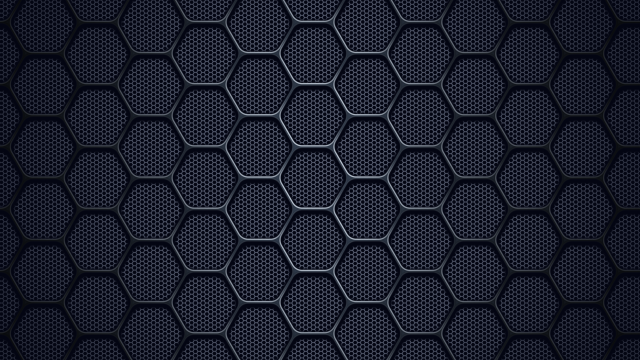
Reproduce this pattern procedurally as a WebGL 1 fragment shader.

```glsl
precision highp float;

uniform vec2 u_resolution;

// Lengths are fractions of the canvas height
#define CELL_PITCH 0.173
#define GRID_CENTER vec2(-0.0185, 0.006)
#define CORNER_RADIUS 0.030
#define FRAME_HALF 0.0028
#define MESH_PITCH 0.0122
#define MESH_LINE 0.0011
#define LIGHT_CENTER vec2(-0.02, 0.03)
#define SHADOW_COLOR vec3(0.012, 0.020, 0.070)
#define FRAME_COLOR vec3(0.17, 0.21, 0.27)
#define MESH_COLOR vec3(0.43, 0.46, 0.54)
#define RIM_COLOR vec3(0.74, 0.78, 0.83)

// Offset from the nearest centre of a flat-topped honeycomb
vec2 hexOffset(vec2 p, float pitch) {
  vec2 s = pitch * vec2(1.7320508, 1.0);
  vec2 a = mod(p + 0.5 * s, s) - 0.5 * s;
  vec2 b = mod(p, s) - 0.5 * s;
  return dot(a, a) < dot(b, b) ? a : b;
}

// Signed distance to a flat-topped hexagon with rounded corners
float roundedHex(vec2 p, float apothem, float radius) {
  vec2 k = vec2(-0.8660254, 0.5);
  float r = apothem - radius;
  p = abs(p);
  p -= 2.0 * min(dot(k, p), 0.0) * k;
  p -= vec2(clamp(p.x, -0.57735 * r, 0.57735 * r), r);
  return length(p) * sign(p.y) - radius;
}

// Fine wire honeycomb, 1 on the wires
float wireMesh(vec2 p, float px) {
  vec2 q = abs(hexOffset(p, MESH_PITCH));
  float gap = 0.5 * MESH_PITCH - max(q.y, dot(q, vec2(0.8660254, 0.5)));
  return 1.0 - smoothstep(MESH_LINE - px, MESH_LINE + px, gap);
}

vec3 shade(vec2 p, float px) {
  vec2 cell = hexOffset(p - GRID_CENTER, CELL_PITCH);
  float apothem = 0.5 * CELL_PITCH - FRAME_HALF;
  float d = roundedHex(cell, apothem, CORNER_RADIUS);

  vec2 fromLight = p - LIGHT_CENTER;
  float glow = exp(-6.0 * fromLight.x * fromLight.x - 2.0 * fromLight.y * fromLight.y);
  float vignette = 1.0 - 0.5 * smoothstep(0.45, 1.05, length(p * vec2(1.0, 1.1)));

  // Recessed mesh, shaded by the frame above it
  float floorDist = roundedHex(cell + vec2(0.0, 0.005), apothem - 0.007, CORNER_RADIUS);
  float open = 1.0 - smoothstep(-0.007, 0.003, floorDist);
  float wire = wireMesh(p - GRID_CENTER, px) * open * vignette;
  vec3 color = mix(SHADOW_COLOR, MESH_COLOR, wire * (0.8 + 0.2 * glow));

  // Raised frame, brighter where three bars join
  float joint = smoothstep(0.0, 0.014, d);
  vec3 frame = FRAME_COLOR * (0.3 + 0.65 * glow + 0.4 * joint) * vignette;
  color = mix(color, frame, smoothstep(-px, px, d));

  // Thin bevel highlight, strongest on the lower left
  vec2 normal = cell / max(length(cell), 0.001);
  float facing = 0.12 + 0.88 * smoothstep(-0.2, 0.8, dot(normal, vec2(-0.5, -0.866)));
  float rim = 1.0 - smoothstep(0.0006, 0.0016 + px, abs(d - 0.0005));
  return mix(color, RIM_COLOR, rim * facing * (0.27 + 0.73 * glow) * vignette);
}

void main() {
  float px = 0.5 / u_resolution.y;
  vec3 color = vec3(0.0);
  // Four samples per pixel keep the fine wires smooth
  for (int j = 0; j < 2; j++) {
    for (int i = 0; i < 2; i++) {
      vec2 jitter = 0.5 * vec2(float(i), float(j)) - 0.25;
      vec2 p = (gl_FragCoord.xy + jitter - 0.5 * u_resolution) / u_resolution.y;
      color += 0.25 * shade(p, px);
    }
  }
  gl_FragColor = vec4(color, 1.0);
}
```
